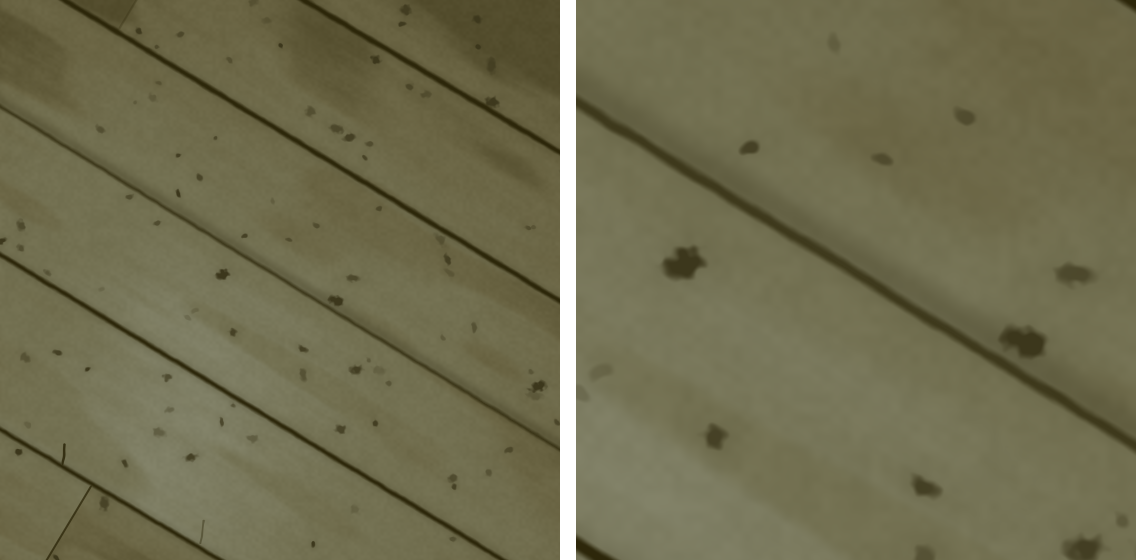
Left, the full canvas; right, a detail of the centre.
Reproduce this texture procedurally as a WebGL 1 fragment shader.

```glsl
precision highp float;
// Worn diagonal floorboards with dark seams, scattered knots and uneven light.

uniform vec2 u_resolution;

const vec3 PALE  = vec3(0.505, 0.505, 0.405);
const vec3 MID   = vec3(0.450, 0.440, 0.318);
const vec3 WARM  = vec3(0.415, 0.392, 0.262);
const vec3 SHADE = vec3(0.325, 0.300, 0.175);
const vec3 KNOT  = vec3(0.235, 0.215, 0.110);
const vec3 SEAM  = vec3(0.165, 0.142, 0.030);

const float ANGLE = 0.541;         // slope of the boards, radians
const float PITCH = 0.2240;        // board width
const float FIRST_SEAM = 0.2415;   // where an even lowest seam would lie
const float WIDE_EXTRA = 0.0400;   // extra width of the second board
const float SEAM_HALF = 0.0042;
const float WHORL_STEP = 0.19;     // spacing of knot groups along a board
const float LOW_JOINT = 0.0715;    // butt joints, measured along the boards
const float HIGH_JOINT = -0.306;
const vec2 LIGHT_POS = vec2(0.30, 0.18);

float hash(vec2 p) {
  vec3 q = fract(vec3(p.xyx) * 0.1031);
  q += dot(q, q.yzx + 33.33);
  return fract((q.x + q.y) * q.z);
}

float noise(vec2 p) {
  vec2 i = floor(p), f = fract(p);
  f = f * f * (3.0 - 2.0 * f);
  return mix(mix(hash(i), hash(i + vec2(1, 0)), f.x),
             mix(hash(i + vec2(0, 1)), hash(i + vec2(1, 1)), f.x), f.y);
}

float fbm(vec2 p) {
  float sum = 0.0, amp = 0.5;
  for (int i = 0; i < 4; i++) {
    sum += amp * noise(p);
    p = p * 2.03 + 17.1;
    amp *= 0.5;
  }
  return sum;
}

float segment(vec2 p, vec2 a, vec2 b) {
  vec2 d = b - a;
  return length(p - a - d * clamp(dot(p - a, d) / dot(d, d), 0.0, 1.0));
}

// Height of seam i across the boards; each one tilts a little.
float seamHeight(float i, float along) {
  float tilt = 0.005 - 0.014 * sin(0.785 * i);
  return FIRST_SEAM + PITCH * i - WIDE_EXTRA * step(i, 0.5) + tilt * (along - 0.15);
}

// Darkness of the knots on one board, grouped in whorls along it.
float knots(vec2 p, float board, float low, float high) {
  float dark = 0.0;
  float cell = floor(p.x / WHORL_STEP);
  for (int c = -1; c <= 1; c++) {
    for (int k = 0; k < 4; k++) {
      vec2 id = vec2(cell + float(c) + 40.0, board * 7.0 + float(k) * 61.0 + 5.0);
      float size = hash(id + 3.7), turn = hash(id + 9.2), depth = hash(id + 21.4);
      float whorl = hash(vec2(id.x, board + 90.0));
      float x = (id.x - 40.0 + 0.5 + 0.5 * (whorl - 0.5) + 0.7 * (hash(id) - 0.5)) * WHORL_STEP;
      float y = mix(low + 0.012, high - 0.012, hash(id + 13.1));
      float a = (turn - 0.5) * 2.2;
      vec2 q = mat2(cos(a), -sin(a), sin(a), cos(a)) * (p - vec2(x, y));
      float r = mix(0.0038, 0.0088, size * size);
      q.x /= mix(1.0, 1.9, hash(id + 31.0));
      float d = length(q) / r + 0.7 * (noise(p * 190.0) - 0.5);
      float core = 1.0 - smoothstep(0.5, 1.35, d);
      float halo = 0.16 * exp(-0.25 * d * d);
      dark = max(dark, (core + halo) * mix(0.22, 0.92, depth));
    }
  }
  return min(dark, 1.0);
}

void main() {
  vec2 uv = gl_FragCoord.xy / u_resolution;
  float px = 1.0 / min(u_resolution.x, u_resolution.y);
  float c = cos(ANGLE), s = sin(ANGLE);
  vec2 p = vec2(c * uv.x - s * uv.y, s * uv.x + c * uv.y);

  // Seams, and the board that lies between them
  float board = 0.0, low = -0.03, high = 1.36, gap = 0.0, shadow = 0.0;
  float ragged = 0.0028 * (fbm(p * vec2(55.0, 90.0)) - 0.47);
  for (int i = 0; i < 5; i++) {
    float fi = float(i), y = seamHeight(fi, p.x);
    if (p.y > y) { board += 1.0; low = y; } else { high = min(high, y); }
    float faint = 1.0 - step(0.5, abs(fi - 2.0));
    float d = abs(p.y - y + ragged);
    float halfWidth = SEAM_HALF * (0.85 + 0.06 * fi - 0.25 * faint);
    float line = 1.0 - smoothstep(halfWidth - 0.0018 - px, halfWidth + 0.0018 + px, d);
    gap = max(gap, line * (0.96 - 0.28 * faint));
    float side = p.y - y - 0.008 * faint;
    shadow = max(shadow, (0.20 + 0.12 * faint) * exp(-side * side / 0.00013));
  }

  // Light falls off from the lower left; boards and grain vary it
  float tone = 1.0 - 0.93 * length(uv - LIGHT_POS);
  tone += 0.10 * (hash(vec2(board, 4.0)) - 0.5);
  tone += 0.32 * (fbm(p * vec2(3.0, 9.0) + board * 5.3) - 0.47);
  tone += 0.16 * (fbm(p * vec2(7.0, 60.0) + board * 8.1) - 0.47);
  tone -= 0.20 * smoothstep(0.60, 0.82, noise(p * vec2(5.0, 17.0) + board * 3.7));
  tone -= 0.25 * smoothstep(1.15, 1.37, p.y);

  // Butt joints: the boards either side differ in tone
  float inLow = 1.0 - step(0.5, board), inHigh = 1.0 - step(0.5, abs(board - 4.0));
  tone -= inLow * mix(0.22, 0.50, smoothstep(-px, px, p.x - LOW_JOINT));
  tone -= inHigh * 0.14 * (1.0 - smoothstep(-px, px, p.x - HIGH_JOINT));
  float joint = inLow * (1.0 - smoothstep(0.0006, 0.0012 + px, abs(p.x - LOW_JOINT)));
  joint += inHigh * 0.35 * (1.0 - smoothstep(0.0006, 0.0015 + px, abs(p.x - HIGH_JOINT)));

  vec3 color = mix(SHADE, WARM, smoothstep(-0.10, 0.30, tone));
  color = mix(color, MID, smoothstep(0.22, 0.60, tone));
  color = mix(color, PALE, smoothstep(0.58, 0.98, tone));
  color += 0.018 * (noise(uv * 170.0) - 0.5) + 0.012 * (noise(uv * 60.0) - 0.5);

  // Knots, short splits and seams
  color = mix(color, KNOT, knots(p, board, low, high));
  vec2 bent = uv + vec2(0.004 * (noise(uv * 70.0) - 0.5), 0.0);
  float split = 0.85 * (1.0 - smoothstep(0.001, 0.0035, segment(bent, vec2(0.115, 0.206), vec2(0.112, 0.168))));
  split += 0.40 * (1.0 - smoothstep(0.0005, 0.003, segment(bent, vec2(0.363, 0.070), vec2(0.358, 0.030))));
  color = mix(color, KNOT, shadow);
  color = mix(color, SEAM, max(gap, max(0.75 * joint, split)));

  gl_FragColor = vec4(color, 1.0);
}
```
